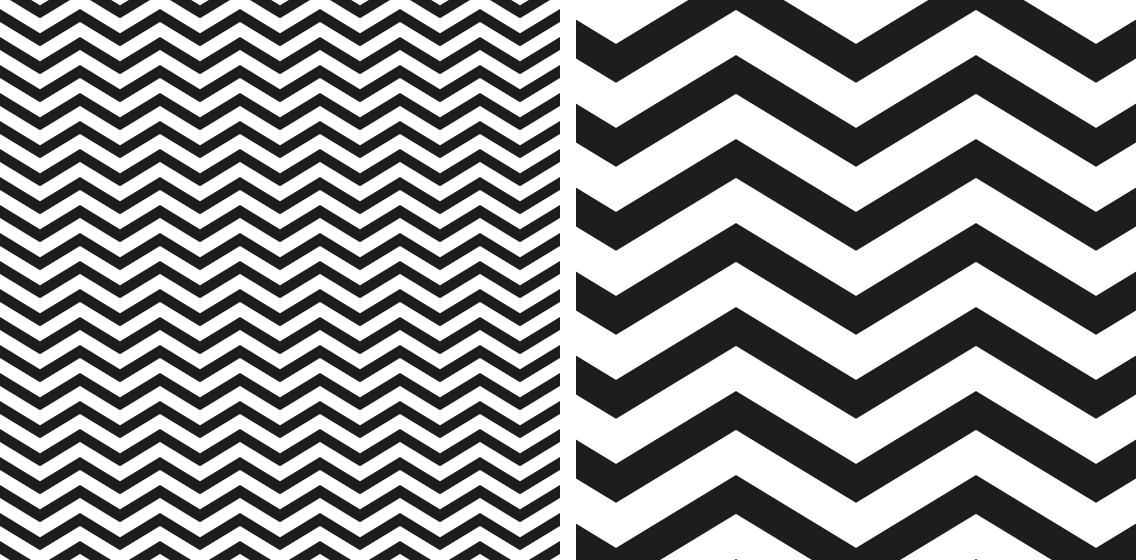
Left: the whole. Right: its middle third, enlarged.
Give the GLSL for this pattern, as a WebGL 2 fragment shader.

```glsl
#version 300 es
precision highp float;
// Even black chevron stripes on white: a triangle wave bends each row,
// and the distance to the nearest stripe centre line gives smooth edges.
// Whole numbers of waves and rows make the canvas tile on all sides.

uniform vec2 u_resolution;
out vec4 fragColor;

const vec3 INK = vec3(0.112, 0.112, 0.105);
const vec3 PAPER = vec3(1.0);

const float WAVES = 7.0;          // zigzags across
const float ROWS = 20.0;          // stripes down
const float WAVE_HEIGHT = 0.868;  // peak to valley, in rows
const float STRIPE_HEIGHT = 0.463; // vertical thickness, in rows
const float PEAK_OFFSET = 0.447;  // stripe centre at a peak, in rows

// 0 at whole numbers, 1 halfway between them
float triangleWave(float t) {
    return 1.0 - abs(2.0 * fract(t) - 1.0);
}

// Signed distance to the nearest stripe edge in canvas units, negative inside
float chevronDistance(vec2 uv, vec2 repeats, float waveHeight, float thickness) {
    float row = uv.y * repeats.y - PEAK_OFFSET + waveHeight * triangleWave(uv.x * repeats.x);
    float fromCentre = abs(fract(row + 0.5) - 0.5);
    float slope = 2.0 * waveHeight * repeats.x / repeats.y;
    return (fromCentre - 0.5 * thickness) / (repeats.y * sqrt(1.0 + slope * slope));
}

// Coverage of a shape, blended over one pixel at its edge
float coverage(float signedDistance, float pixelSize) {
    return clamp(0.5 - signedDistance / pixelSize, 0.0, 1.0);
}

void main() {
    vec2 uv = gl_FragCoord.xy / u_resolution;
    float pixelSize = 1.0 / min(u_resolution.x, u_resolution.y);
    float edge = chevronDistance(uv, vec2(WAVES, ROWS), WAVE_HEIGHT, STRIPE_HEIGHT);
    fragColor = vec4(mix(PAPER, INK, coverage(edge, pixelSize)), 1.0);
}
```
